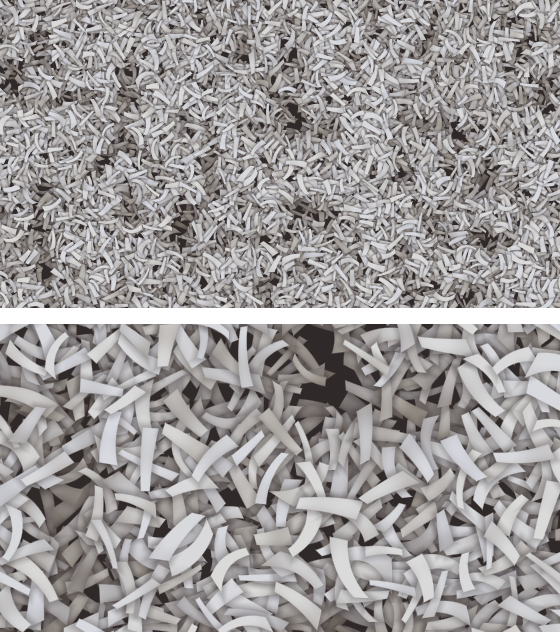
Top: the whole. Bottom: its middle third, enlarged.
Write a WebGL 2 fragment shader that draws this texture.

```glsl
#version 300 es
precision highp float;
// Dense pile of short, lightly bent, pale grey ribbon blades over dark gaps.

uniform vec2 u_resolution;
out vec4 fragColor;

const int LAYERS = 9;
const vec3 GAP_COLOR = vec3(0.19, 0.16, 0.16);

// Three random values in 0..1 for an integer cell and a seed.
vec3 hash3(ivec2 cell, int seed) {
    uvec3 v = uvec3(ivec3(cell, seed)) * 1664525u + 1013904223u;
    v.x += v.y * v.z; v.y += v.z * v.x; v.z += v.x * v.y;
    v ^= v >> 16u;
    v.x += v.y * v.z; v.y += v.z * v.x; v.z += v.x * v.y;
    return vec3(v >> 8u) / 16777216.0;
}

float cornerGradient(ivec2 corner, vec2 offset) {
    float angle = 6.2832 * hash3(corner, 99).x;
    return dot(vec2(cos(angle), sin(angle)), offset);
}

float gradientNoise(vec2 p) {
    ivec2 i = ivec2(floor(p));
    vec2 f = fract(p);
    vec2 u = f * f * f * (f * (f * 6.0 - 15.0) + 10.0);
    float low = mix(cornerGradient(i, f),
                    cornerGradient(i + ivec2(1, 0), f - vec2(1, 0)), u.x);
    float high = mix(cornerGradient(i + ivec2(0, 1), f - vec2(0, 1)),
                     cornerGradient(i + ivec2(1, 1), f - vec2(1, 1)), u.x);
    return mix(low, high, u.y);
}

// Tone 0 is a shaded gap, 1 a lit blade; the middle tones are warmer.
vec3 toneColor(float tone) {
    float t = clamp(tone, 0.0, 1.15);
    t *= 1.38 - 0.38 * t;
    vec3 color = mix(vec3(0.22, 0.19, 0.19), vec3(0.80, 0.80, 0.81), t);
    return color - max(t * (1.0 - t), 0.0) * vec3(0.0, 0.05, 0.13);
}

// Lays one blade and its soft contact shadow over the colour below.
vec3 layBlade(vec3 below, vec2 p, vec2 shift, ivec2 cell, int layer, float pixel) {
    vec3 place = hash3(cell, layer * 3);
    vec3 form = hash3(cell, layer * 3 + 1);
    vec3 look = hash3(cell, layer * 3 + 2);

    // Local frame: x runs along the blade, y across it
    float angle = 6.2832 * place.z;
    vec2 axis = vec2(cos(angle), sin(angle));
    vec2 center = vec2(cell) + place.xy - shift;
    vec2 q = p - center;
    q = vec2(dot(q, axis), dot(q, vec2(-axis.y, axis.x)));

    // Ribbon, mostly straight, tapered towards one end and cut at a slant
    float halfLength = mix(0.42, 0.76, form.x);
    float lean = form.z - 0.5;
    float bend = lean * (0.35 + 4.0 * lean * lean);
    float along = q.x / halfLength;
    float halfWidth = mix(0.08, 0.19, form.y) * (1.0 - 0.28 * clamp(along, -1.0, 1.0));
    float rise = q.y - bend * (q.x * q.x - halfLength * halfLength / 3.0);
    float across = rise / sqrt(1.0 + 4.0 * bend * bend * q.x * q.x);
    float slant = (look.z - 0.5) * 1.2;
    float d = max(abs(across) - halfWidth, abs(q.x + slant * across) - halfLength);
    if (d > 0.21) return below;

    // Tufts stand tall and bright, hollows lose their upper blades
    float tuft = gradientNoise(center * 0.5) + 0.35 * gradientNoise(center * 0.16 + 7.3);
    float height = float(layer + 1) / float(LAYERS);
    if (height > 1.0 + 1.6 * tuft + 0.25 * look.y) return below;

    // Light: curved sheen, one lit side, darker rims
    float side = clamp(across / halfWidth, -1.0, 1.0);
    float tone = mix(0.50, 1.04, height) + 0.35 * tuft;
    tone += (look.x - 0.5) * 0.30 + 0.08 * along;
    tone += 0.07 * cos(3.0 * along + 6.2832 * look.z);
    tone += 0.06 * side * axis.x - 0.09 * side * side;
    vec3 blade = toneColor(tone) + (look.y - 0.5) * vec3(0.015, 0.005, -0.03);

    float shadow = 0.31 * (1.0 - smoothstep(-0.05, 0.21, d));
    float cover = clamp(0.5 - d / pixel, 0.0, 1.0);
    return mix(mix(below, GAP_COLOR, shadow), blade, cover);
}

void main() {
    float cellsHigh = 22.0;
    vec2 p = gl_FragCoord.xy / u_resolution.y * cellsHigh;
    float pixel = max(cellsHigh / u_resolution.y, 0.03);

    // Stack the layers from the ground up
    vec3 color = GAP_COLOR;
    for (int layer = 0; layer < LAYERS; layer++) {
        vec2 shift = float(layer) * vec2(0.37, 0.71);
        ivec2 home = ivec2(floor(p + shift));
        for (int y = -1; y <= 1; y++) {
            for (int x = -1; x <= 1; x++) {
                color = layBlade(color, p, shift, home + ivec2(x, y), layer, pixel);
            }
        }
    }
    fragColor = vec4(color, 1.0);
}
```
